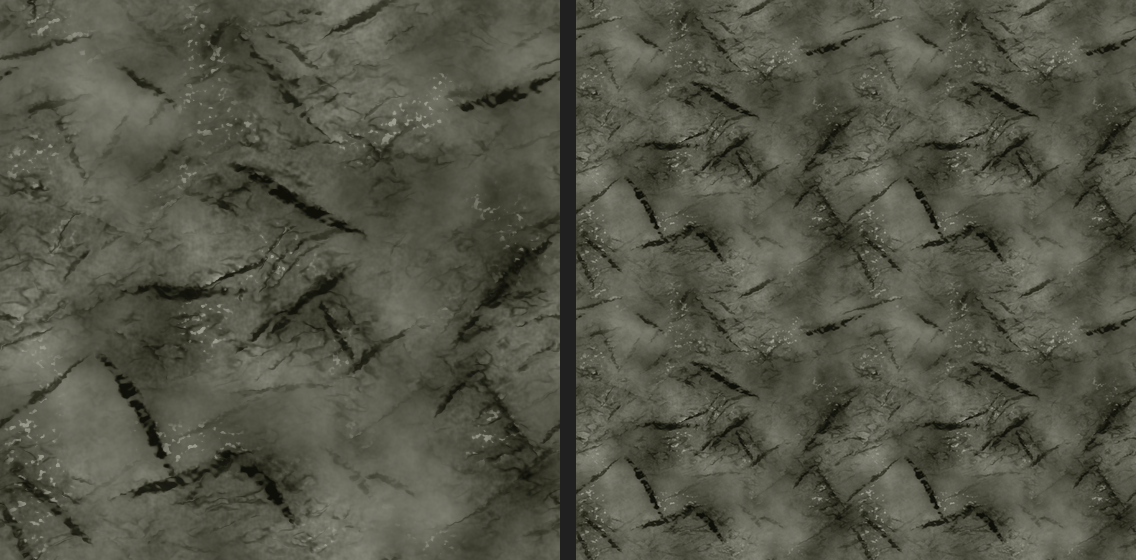
Left: one tile. Right: repeated 2 by 2.
Give the GLSL for this texture, as a WebGL 2 fragment shader.

```glsl
#version 300 es
precision highp float;

uniform vec2 u_resolution;
out vec4 fragColor;

const float MID_TONE = 0.372;
const float CLOUD_CONTRAST = 0.215;
const float GRAIN_CONTRAST = 0.05;
const float FIBRE_CONTRAST = 0.07;
const float SMUDGE_DEPTH = 0.2;
const float VEIN_DEPTH = 0.13;
const float CHIP_GAIN = 0.2;
const float INK_TONE = 0.055;
const float WARP = 0.016;
const float LARGE_CELLS = 5.0;
const float SMALL_CELLS = 9.0;
const float HAIR_CELLS = 13.0;
const float STROKE_EDGE = 0.0035;

float hash(vec2 p) {
    return fract(sin(dot(p, vec2(127.1, 311.7))) * 43758.5);
}

vec2 hash2(vec2 p) {
    return vec2(hash(p), hash(p + vec2(41.3, 17.9)));
}

float corner(vec2 cell, vec2 offset, float period, float seed) {
    float a = 6.2832 * hash(mod(cell, period) + seed);
    return dot(vec2(cos(a), sin(a)), offset);
}

// Gradient noise that wraps after a whole number of cells
float noise(vec2 p, float period, float seed) {
    vec2 i = floor(p), f = p - i;
    vec2 s = f * f * f * (f * (f * 6.0 - 15.0) + 10.0);
    vec2 e = vec2(1.0, 0.0);
    return mix(mix(corner(i, f, period, seed), corner(i + e, f - e, period, seed), s.x),
               mix(corner(i + e.yx, f - e.yx, period, seed), corner(i + 1.0, f - 1.0, period, seed), s.x), s.y);
}

float fbm(vec2 p, float period, float seed) {
    float sum = 0.0, amp = 1.0;
    for (int i = 0; i < 5; i++) {
        sum += amp * noise(p * period, period, seed + float(i) * 7.3);
        period *= 2.0;
        amp *= 0.54;
    }
    return sum;
}

// Whole-number shears stretch the noise along a slant and still wrap
float slanted(vec2 p, float scale, float slope, float seed) {
    return noise(scale * vec2(2.0 * p.x + slope * p.y, 6.0 * p.y - slope * 3.0 * p.x), scale, seed);
}

// Thin ridges along the zero line of a noise
float ridge(float n, float width) {
    return 1.0 - smoothstep(0.0, width, abs(n));
}

// Tapered cracks, one per cell: x = dark core, y = one-sided smudge
vec2 cracks(vec2 p, float cells, float seed, float thickness, float fray) {
    vec2 g = p * cells, cell = floor(g);
    float edge = STROKE_EDGE * cells;
    vec2 result = vec2(0.0);
    for (int j = -1; j <= 1; j++)
    for (int i = -1; i <= 1; i++) {
        vec2 o = cell + vec2(i, j);
        vec2 id = mod(o, cells) + seed;
        vec2 place = hash2(id), kind = hash2(id + 23.7), form = hash2(id + 57.1);
        float angle = kind.x < 0.65 ? mix(0.0, 1.0, form.x) : mix(-1.15, -0.1, form.x);
        vec2 dir = vec2(cos(angle), sin(angle));
        vec2 d = g - o - 0.2 - 0.6 * place;
        float u = dot(d, dir) / mix(0.35, 0.95, form.y);
        float v = dot(d, vec2(-dir.y, dir.x)) + (kind.y - 0.5) * 0.2 * u * u + fray * cells;
        float taper = max(1.0 - u * u, 0.0);
        float strength = smoothstep(0.1, 0.85, kind.y);
        float side = place.x < 0.5 ? v : -v;
        float width = edge + thickness * taper * strength * (side > 0.0 ? 1.6 : 0.5);
        float core = (1.0 - smoothstep(max(width - 2.0 * edge, 0.0), width, abs(v))) * smoothstep(0.0, 0.5, taper);
        float smudge = taper * exp(-abs(v) * (side > 0.0 ? 5.0 : 24.0));
        result.x = max(result.x, core * strength);
        result.y += smudge * (0.2 + 0.7 * strength);
    }
    return result;
}

void main() {
    vec2 uv = gl_FragCoord.xy / u_resolution;
    vec2 p = uv + WARP * vec2(fbm(uv, 6.0, 3.0), fbm(uv, 6.0, 61.0));

    // Soft clouds and the zones where the surface is broken
    float cloud = fbm(p, 4.0, 11.0);
    float broken = smoothstep(-0.25, 0.35, fbm(p, 3.0, 29.0));
    float grain = noise(uv * 90.0, 90.0, 5.0) + noise(uv * 170.0, 170.0, 9.0);

    // Slanted fibres and veins
    float rising = slanted(p, 5.0, 1.0, 37.0);
    float falling = slanted(p, 5.0, -1.0, 43.0);
    float fibre = slanted(p, 13.0, 1.0, 71.0) + 0.7 * slanted(p, 17.0, -1.0, 77.0);
    float veins = ridge(rising + 0.2 * fibre, 0.16) * smoothstep(-0.1, 0.3, falling)
                + ridge(falling + 0.2 * fibre, 0.16) * smoothstep(0.0, 0.35, rising);

    // Cracks at three sizes, torn along the fibres
    float fray = 0.004 * rising + 0.006 * fibre + 0.003 * grain;
    float gaps = smoothstep(-0.35, 0.1, fibre + 0.5 * rising);
    vec2 large = cracks(p, LARGE_CELLS, 13.0, 0.055, fray);
    vec2 small = cracks(p, SMALL_CELLS, 83.0, 0.06, fray) * mix(0.25, 1.0, broken);
    vec2 hair = cracks(p, HAIR_CELLS, 131.0, 0.03, fray) * broken;
    float ink = max(large.x, max(0.85 * small.x, 0.6 * hair.x)) * mix(0.12, 1.0, gaps);

    // Pale chips in a few rough patches
    float patches = smoothstep(0.2, 0.5, noise(p * 7.0, 7.0, 97.0) + 0.2 * broken);
    float chips = smoothstep(0.25, 0.6, fibre + 0.5 * grain);

    float tone = MID_TONE + CLOUD_CONTRAST * cloud;
    tone += (GRAIN_CONTRAST * grain + FIBRE_CONTRAST * fibre) * (0.3 + 0.7 * broken);
    tone -= SMUDGE_DEPTH * (large.y + 0.55 * small.y + 0.25 * hair.y) * (0.75 + 0.6 * fibre);
    tone -= VEIN_DEPTH * veins * (0.15 + 0.85 * broken);
    tone += CHIP_GAIN * patches * chips;
    tone = clamp(tone, INK_TONE, 0.6);
    tone = mix(tone, INK_TONE, clamp(ink, 0.0, 1.0));

    // Olive grey: blue falls behind red and green
    float lag = mix(0.025, 0.05, smoothstep(0.05, 0.2, tone));
    fragColor = vec4(tone, tone + 0.002, tone - lag, 1.0);
}
```
